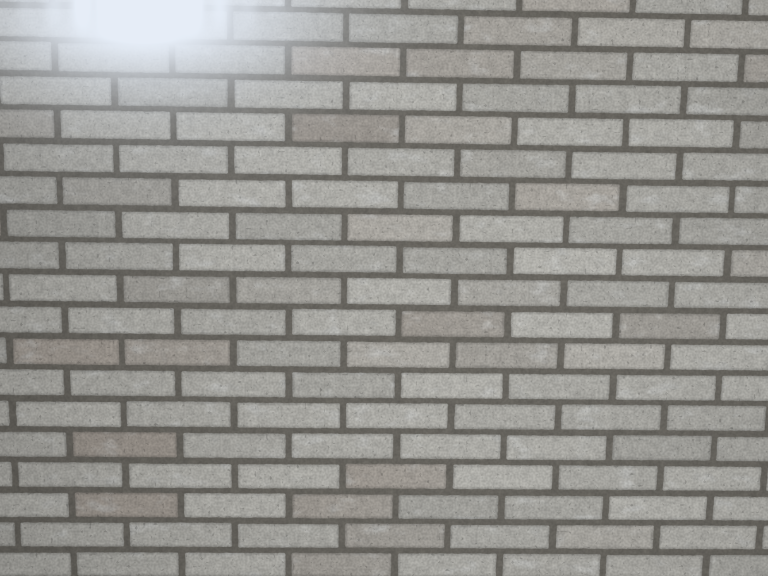
Reproduce this texture procedurally as a Shadertoy shader.

```glsl
const vec3 BRICK_GREY = vec3(0.648, 0.645, 0.625);
const vec3 BRICK_WARM = vec3(0.575, 0.545, 0.515);
const vec3 BRICK_PALE = vec3(0.745, 0.750, 0.745);
const vec3 MORTAR = vec3(0.395, 0.385, 0.362);
const vec3 GLOW = vec3(0.90, 0.93, 0.97);
const vec2 HALF_JOINT = vec2(0.0056, 0.0050);

float hash(vec2 p) {
    vec3 q = fract(p.xyx * vec3(0.1031, 0.1030, 0.0973));
    q += dot(q, q.yzx + 33.33);
    return fract((q.x + q.y) * q.z);
}

vec2 gradientAt(vec2 cell) {
    float angle = 6.2832 * hash(cell);
    return vec2(cos(angle), sin(angle));
}

// Gradient noise, roughly -0.7 to 0.7
float noise(vec2 p) {
    vec2 i = floor(p), f = p - i;
    vec2 u = f * f * f * (f * (f * 6.0 - 15.0) + 10.0);
    vec2 e = vec2(0.0, 1.0);
    float a = dot(gradientAt(i), f);
    float b = dot(gradientAt(i + e.yx), f - e.yx);
    float c = dot(gradientAt(i + e.xy), f - e.xy);
    float d = dot(gradientAt(i + e.yy), f - e.yy);
    return mix(mix(a, b, u.x), mix(c, d, u.x), u.y);
}

float fbm(vec2 p, int octaves) {
    float sum = 0.0, amplitude = 0.6;
    for (int i = 0; i < octaves; i++) {
        sum += amplitude * noise(p);
        p = p * 2.03 + 17.3;
        amplitude *= 0.55;
    }
    return sum;
}

float roundedBox(vec2 p, vec2 halfSize, float radius) {
    vec2 q = abs(p) - halfSize + radius;
    return length(max(q, 0.0)) + min(max(q.x, q.y), 0.0) - radius;
}

// Wall coordinates (brick, course) in xy and local brick size in zw
vec4 wallSpace(vec2 p) {
    float tilt = (p.x - 0.694) * (0.0182 - 0.015 * p.y);
    float shrink = 0.000255, topCourse = 0.0594;
    float courseHeight = sqrt(topCourse * topCourse - 4.0 * shrink * (p.y - tilt - 0.020));
    float course = (topCourse - courseHeight) / (2.0 * shrink);

    float pitch = 0.2036 - 0.0185 * p.y;
    float across = (p.x - 0.399 - 0.01 * p.y) / pitch;
    across += 0.005 * across * across;
    across += 0.5 * mod(floor(course), 2.0);
    return vec4(across, course, pitch * (1.0 - 0.01 * across), courseHeight);
}

vec3 brickColor(vec2 p, vec2 id, float depth) {
    float warmth = smoothstep(0.66, 1.0, hash(id + 41.0));
    warmth *= mix(0.9, 0.4, smoothstep(0.3, 1.0, p.x));
    vec3 color = mix(BRICK_GREY, BRICK_WARM, warmth);
    color *= 1.0 + 0.09 * (hash(id + 73.0) - 0.5);

    // Pale bloom, mottling and coarse grain
    float bloom = fbm(p * vec2(17.0, 32.0) + id * 3.7, 3);
    color = mix(color, BRICK_PALE, 0.55 * smoothstep(0.08, 0.5, bloom));
    color *= 1.0 + 0.12 * fbm(p * 65.0 + id, 3) + 0.11 * noise(p * 240.0);
    float pits = smoothstep(0.32, 0.55, noise(p * 150.0 + 9.0));
    color *= 1.0 - 0.13 * pits;
    return color * mix(0.87, 1.0, smoothstep(0.0, 0.006, depth));
}

vec3 mortarColor(vec2 p) {
    return MORTAR * (1.0 + 0.14 * fbm(p * 70.0, 3) + 0.08 * noise(p * 230.0));
}

float exposure(vec2 p) {
    vec2 d = (p - vec2(0.85, 0.45)) * vec2(0.9, 0.7);
    return 1.02 - 0.24 * dot(d, d);
}

// Lamp reflection with faint vertical bars near the top edge
float glowAmount(vec2 p) {
    vec2 d = p - vec2(0.25, 0.01);
    float core = 1.05 * exp(-dot(d / vec2(0.29, 0.14), d / vec2(0.29, 0.14)));
    float halo = 0.16 * exp(-dot(d, d) / 0.10);
    float bars = 0.5 + 0.5 * sin(d.x * 128.0);
    bars *= exp(-d.x * d.x / 0.035) * (1.0 - smoothstep(0.02, 0.075, p.y));
    return clamp(core + halo - 0.16 * bars, 0.0, 1.0);
}

void mainImage(out vec4 fragColor, in vec2 fragCoord) {
    // Height units, measured down from the top left
    vec2 p = vec2(fragCoord.x, iResolution.y - fragCoord.y) / iResolution.y;
    vec4 wall = wallSpace(p);
    vec2 id = floor(wall.xy);

    // Worn brick outline
    vec2 local = (wall.xy - id - 0.5) * wall.zw;
    vec2 wobble = vec2(hash(id + 5.0), hash(id + 19.0)) - 0.5;
    vec2 halfSize = 0.5 * wall.zw - HALF_JOINT - 0.0006 * wobble;
    float edge = roundedBox(local - 0.0016 * wobble, halfSize, 0.003);
    edge += 0.0016 * fbm(p * 75.0, 3);
    float blur = max(0.0013, 0.8 / iResolution.y);
    float brickMask = 1.0 - smoothstep(-blur, blur, edge);

    vec3 color = mix(mortarColor(p), brickColor(p, id, -edge), brickMask);
    color = mix(color * exposure(p), GLOW, glowAmount(p));
    fragColor = vec4(clamp(color, 0.0, 1.0), 1.0);
}
```
